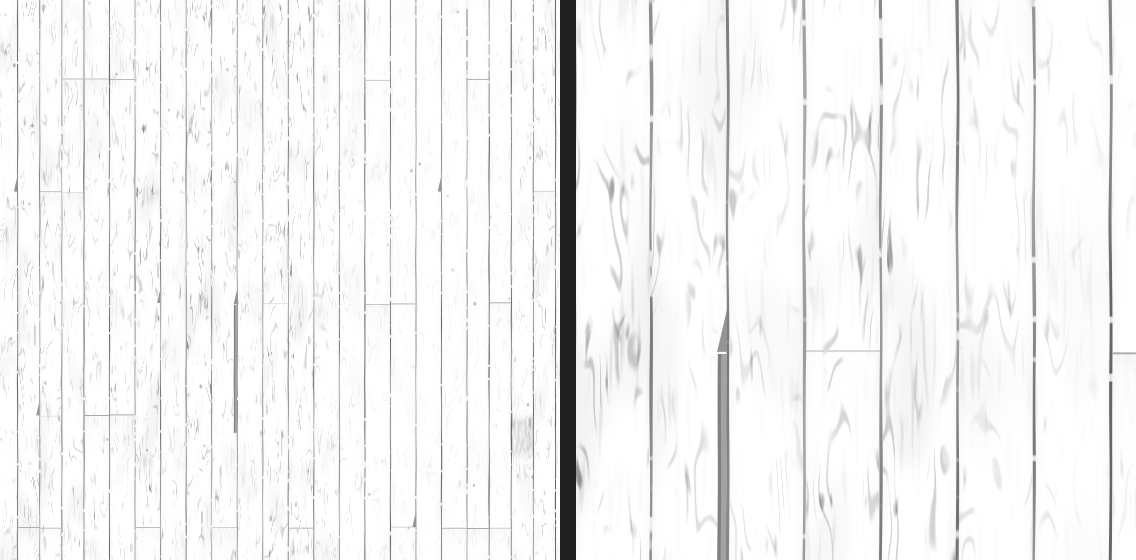
Left, the full canvas; right, a detail of the centre.
Reproduce this texture procedurally as a three.js fragment shader.

```glsl
// White painted floorboards: 23 vertical planks with thin grey seams, butt joints and worn grain.
varying vec2 vUv;

#define WIDE_PLANKS 15.0
#define NARROW_PLANKS 8.0
#define WIDE_WIDTH 0.0456
#define FIRST_SEAM 0.150
#define JOINT_ROWS 5.0
#define FIRST_JOINT 0.058
#define JOINT_CHANCE 0.23
#define SEAM_HALF 0.00085
#define SEAM_INK 0.52
#define JOINT_HALF 0.0006
#define GRAIN_INK 0.15
#define FLECK_INK 0.30

float hash(vec2 p) {
  return fract(sin(dot(p, vec2(127.1, 311.7))) * 43758.5);
}

vec2 gradient(vec2 cell) {
  float angle = 6.2832 * hash(cell);
  return vec2(cos(angle), sin(angle));
}

float gradientNoise(vec2 p) {
  vec2 i = floor(p), f = fract(p);
  vec2 u = f * f * f * (f * (f * 6.0 - 15.0) + 10.0);
  float a = dot(gradient(i), f);
  float b = dot(gradient(i + vec2(1.0, 0.0)), f - vec2(1.0, 0.0));
  float c = dot(gradient(i + vec2(0.0, 1.0)), f - vec2(0.0, 1.0));
  float d = dot(gradient(i + 1.0), f - 1.0);
  return 1.4 * mix(mix(a, b, u.x), mix(c, d, u.x), u.y);
}

// Coverage of the interval lo..hi, filtered over one sample of size aa.
float band(float x, float lo, float hi, float aa) {
  return clamp((x - lo) / aa + 0.5, 0.0, 1.0) - clamp((x - hi) / aa + 0.5, 0.0, 1.0);
}

// Broken contour lines, fine streaks, flecks and faint smudges along the wood.
float grainInk(vec2 p, float id, float wear) {
  vec2 q = p + vec2(id * 0.37, id * 1.71);
  float field = gradientNoise(q * vec2(38.0, 7.0)) + 0.3 * gradientNoise(q * vec2(95.0, 24.0));
  float contour = 1.0 - smoothstep(0.03, 0.16, abs(fract(field * 3.0) - 0.5));
  float broken = smoothstep(0.0, 0.4, gradientNoise(q * vec2(70.0, 19.0) + 31.0));
  float streak = smoothstep(0.15, 0.7, gradientNoise(q * vec2(310.0, 21.0)));
  float fleck = smoothstep(0.44, 0.75, gradientNoise(q * vec2(190.0, 34.0) + 57.0));
  float smudge = smoothstep(0.05, 0.6, gradientNoise(q * vec2(24.0, 9.0) + 83.0));
  float ink = GRAIN_INK * (contour * broken + 0.5 * streak * (0.2 + smudge));
  return wear * (ink + FLECK_INK * fleck * broken + 0.035 * smudge);
}

// Small round nail marks and knots, at most one per cell of a plank.
float knotInk(float x, float y, float width, float id, float aa) {
  float cell = floor(y * 12.0);
  vec2 key = vec2(id + 41.0, cell);
  vec2 center = vec2(width * hash(key + 3.0), (cell + 0.2 + 0.6 * hash(key + 7.0)) / 12.0);
  float radius = mix(0.001, 0.0026, hash(key + 11.0));
  float d = length((vec2(x, y) - center) * vec2(1.0, 0.75));
  float dot_ = 1.0 - smoothstep(radius - aa, radius + aa, d);
  return step(hash(key), 0.14) * dot_ * mix(0.15, 0.4, hash(key + 5.0));
}

void main() {
  float aa = max(fwidth(vUv.x), 0.0002);
  float y = vUv.y;
  float planks = WIDE_PLANKS + NARROW_PLANKS;

  // Plank layout: a run of wide boards, then a run of narrow ones.
  float wobble = 0.0006 * gradientNoise(vec2(3.0, y * 14.0));
  float across = fract(vUv.x - FIRST_SEAM + wobble);
  float wideRun = WIDE_PLANKS * WIDE_WIDTH;
  float narrowWidth = (1.0 - wideRun) / NARROW_PLANKS;
  bool wide = across < wideRun;
  float width = wide ? WIDE_WIDTH : narrowWidth;
  float place = wide ? across / width : WIDE_PLANKS + (across - wideRun) / width;
  float id = floor(place);
  float left = fract(place) * width;
  float right = width - left;

  // Wood surface, cleaner on the boards right of centre.
  float clean = mix(0.3, 1.0, smoothstep(0.05, 0.24, abs(vUv.x - 0.78)));
  float wear = clean * mix(0.5, 1.2, hash(vec2(id, 19.0)));
  float ink = grainInk(vec2(left, y), id, wear);
  ink = max(ink, knotInk(left, y, width, id, aa));

  // Butt joints on shared rows, with a faint stain below each.
  float row = floor((y - FIRST_JOINT) * JOINT_ROWS + 0.5);
  vec2 key = vec2(id, mod(row, JOINT_ROWS));
  float rise = y - FIRST_JOINT - row / JOINT_ROWS + 0.004 * (hash(key + 29.0) - 0.5);
  float joint = step(hash(key + 13.0), JOINT_CHANCE);
  float jointInk = mix(0.12, 0.5, hash(key + 17.0));
  ink = max(ink, joint * jointInk * band(rise, -JOINT_HALF, JOINT_HALF, aa));
  float rough = 0.6 + 0.6 * gradientNoise(vec2(left * 260.0, y * 60.0));
  ink += joint * step(rise, 0.0) * exp(rise / 0.025) * 0.07 * hash(key + 23.0) * rough;

  // Seams of uneven strength, chipped through to white in places.
  float seamId = mod(left < right ? id : id + 1.0, planks);
  float seamDist = left < right ? left : -right;
  float strength = mix(0.75, 1.1, hash(vec2(seamId, 47.0)));
  strength *= 0.92 + 0.45 * gradientNoise(vec2(seamId * 9.3, y * 6.0));
  strength *= 1.0 - 0.9 * smoothstep(0.4, 0.6, gradientNoise(vec2(seamId * 5.7, y * 85.0)));
  float halfWidth = SEAM_HALF * (1.0 + 0.4 * gradientNoise(vec2(seamId * 3.1, y * 11.0)));
  ink = max(ink, SEAM_INK * strength * band(seamDist, -halfWidth, halfWidth, aa));
  ink += 0.04 * exp(-abs(seamDist) / 0.002);

  // Splinters: slim wedges rising from a row along the right edge.
  float wedge = 0.0065 * (1.0 - rise / 0.028);
  float splinter = step(0.94, hash(key + 61.0)) * band(rise, 0.0, 0.028, aa);
  ink = max(ink, 0.42 * splinter * band(right, 0.0, max(wedge, 0.0), aa));

  // One open gap beside a shrunken board, and one stained board end.
  float gap = float(id == 5.0) * band(y, 0.227, 0.456, aa);
  ink = max(ink, gap * (0.36 * band(right, 0.0, 0.006, aa) + 0.14 * band(right, 0.004, 0.006, aa)));
  float stain = float(id == 17.0) * band(y, 0.188, 0.255, 0.016);
  ink += stain * 0.16 * rough;

  gl_FragColor = vec4(vec3(1.0 - clamp(ink, 0.0, 0.6)), 1.0);
}
```
